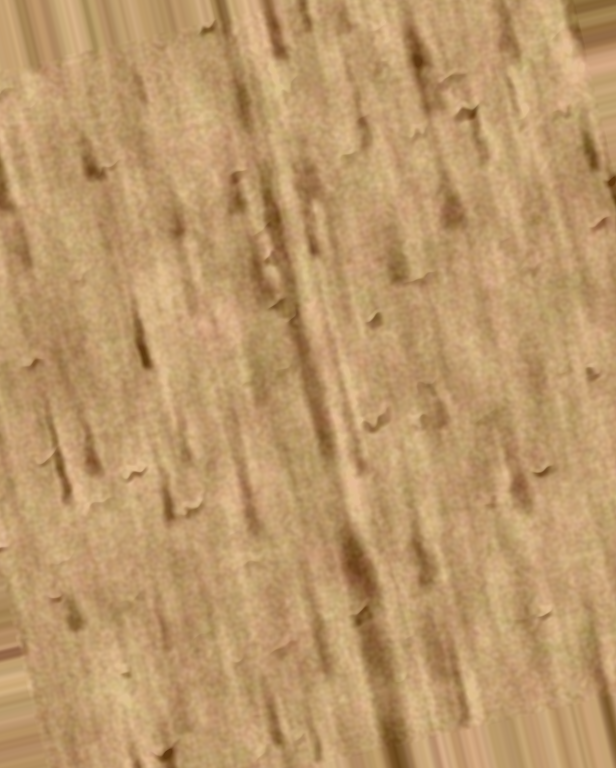
Reproduce this texture procedurally as a Shadertoy shader.

```glsl
vec2 hash2(vec2 p) {
    vec3 q = fract(p.xyx * vec3(0.1031, 0.1030, 0.0973));
    q += dot(q, q.yzx + 33.33);
    return fract((q.xx + q.yz) * q.zy);
}

float gradientNoise(vec2 p) {
    vec2 i = floor(p), f = fract(p);
    vec2 s = f * f * f * (f * (f * 6.0 - 15.0) + 10.0);
    vec2 e = vec2(0, 1);
    float a = dot(hash2(i) * 2.0 - 1.0, f);
    float b = dot(hash2(i + e.yx) * 2.0 - 1.0, f - e.yx);
    float c = dot(hash2(i + e) * 2.0 - 1.0, f - e);
    float d = dot(hash2(i + 1.0) * 2.0 - 1.0, f - 1.0);
    return mix(mix(a, b, s.x), mix(c, d, s.x), s.y);
}

// Tapered gouges: dark blunt foot, fading upward, with a pale lip
float gouges(vec2 p) {
    vec2 size = vec2(0.066, 0.16);
    vec2 home = floor(p / size);
    float tone = 0.0;
    for (int j = -2; j <= 1; j++)
    for (int i = -1; i <= 1; i++) {
        vec2 id = home + vec2(i, j);
        vec2 r = hash2(id + 17.0), k = hash2(id + 71.0);
        vec2 d = p - (id + r) * size;
        float s = d.y / mix(0.08, 0.2, k.x);
        float fade = smoothstep(-0.04, 0.12, s) * (1.0 - smoothstep(0.1, 1.0, s));
        float width = mix(0.011, 0.024, k.y) * (1.0 - 0.55 * clamp(s, 0.0, 1.0));
        float x = d.x + 0.008 * gradientNoise(p * vec2(25, 35));
        float depth = step(0.35, fract(k.x * 7.0 + r.y)) * mix(0.1, 0.32, r.x);
        depth *= 1.0 + 0.7 * gradientNoise(p * 50.0 + 12.0);
        tone -= depth * fade * (1.0 - smoothstep(0.1 * width, width, abs(x)));
        tone += 0.25 * depth * fade * (1.0 - smoothstep(0.0, 0.009, abs(x - width - 0.004)));
    }
    return tone;
}

// Short ragged flakes lying across the grain
float flakes(vec2 p) {
    vec2 size = vec2(0.075, 0.06);
    vec2 home = floor(p / size);
    float tone = 0.0;
    for (int j = -1; j <= 1; j++)
    for (int i = -1; i <= 1; i++) {
        vec2 id = home + vec2(i, j);
        vec2 r = hash2(id + 131.0), k = hash2(id + 211.0);
        vec2 d = p - (id + r) * size;
        float reach = mix(0.01, 0.03, k.x);
        float y = d.y - 0.3 * d.x - (k.y - 0.3) * 20.0 * d.x * d.x
                + 0.016 * gradientNoise(p * 60.0);
        float span = 1.0 - smoothstep(0.2 * reach, reach, abs(d.x));
        float depth = step(0.6, fract(k.y * 9.0 + r.x)) * mix(0.04, 0.24, r.y * r.y);
        tone -= depth * span * smoothstep(-0.014, -0.002, y) * (1.0 - smoothstep(0.0, 0.005, y));
        tone += 0.3 * depth * span * (1.0 - smoothstep(0.0, 0.007, abs(y - 0.008)));
    }
    return tone;
}

void mainImage(out vec4 fragColor, in vec2 fragCoord) {
    vec2 uv = (fragCoord - 0.5 * iResolution.xy) / iResolution.y;

    // Tilted plank; surface smears into straight streaks past its edges
    float c = cos(0.23), s = sin(0.23);
    vec2 p = vec2(c * uv.x + s * uv.y, c * uv.y - s * uv.x);
    p = clamp(p, vec2(-0.447, -0.487), vec2(0.452, 0.49));

    // Broad patches, long grain and fine speckle
    float tone = 0.10 * gradientNoise(p * vec2(11, 5) + 61.0);
    tone += 0.13 * gradientNoise(p * vec2(32, 4) + 5.0);
    tone += 0.11 * gradientNoise(p * vec2(75, 7) + 31.0);
    tone += 0.11 * gradientNoise(p * vec2(26, 15) + 47.0);
    tone += 0.07 * gradientNoise(p * 62.0 + 90.0);
    tone += 0.08 * gradientNoise(p * 135.0 + 200.0);

    // Main groove with its pale ridges
    float x = p.x + 0.012 * gradientNoise(vec2(3.0, p.y * 9.0))
            + 0.005 * gradientNoise(p * 45.0);
    float wear = clamp(0.75 + 1.1 * gradientNoise(vec2(8.0, p.y * 11.0)), 0.3, 1.0);
    float width = mix(0.024, 0.013, smoothstep(-0.4, 0.4, p.y));
    tone -= 0.25 * wear * (1.0 - smoothstep(0.2 * width, width, abs(x - 0.004)));
    float ridge = 0.031 - 0.03 * min(p.y + 0.1, 0.0);
    float glow = 0.7 + 0.9 * gradientNoise(p * vec2(20, 9) + 15.0);
    tone += 0.11 * glow * (1.0 - smoothstep(0.002, 0.013, abs(x - ridge)));
    tone += 0.06 * glow * (1.0 - smoothstep(0.001, 0.007, abs(x - ridge - 0.02)));

    tone += gouges(p) + flakes(p);
    tone = clamp(tone, -0.38, 0.13);

    // Straw colour with pink and olive mottling
    vec3 straw = vec3(0.755, 0.614, 0.436) + tone * vec3(0.98, 1.02, 0.98);
    float hue = gradientNoise(p * 48.0 + 300.0) + 0.9 * gradientNoise(p * 14.0 + 400.0);
    straw += hue * vec3(0.03, -0.025, 0.02);
    straw.b += 0.05 * gradientNoise(p * 75.0 + 500.0);
    fragColor = vec4(clamp(straw, 0.0, 1.0), 1.0);
}
```
